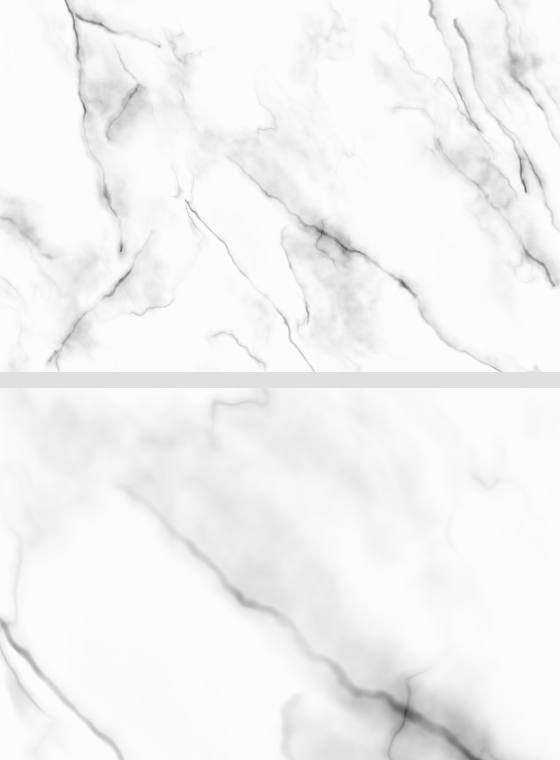
Top: the whole. Bottom: its middle third, enlarged.
A Shadertoy shader for this texture:

```glsl
const float PI = 3.14159;
const vec2 ALONG = vec2(0.5, -0.866);
const vec2 ACROSS = vec2(0.866, 0.5);
const vec3 WHITE = vec3(0.99);

vec2 hashGradient(vec2 cell) {
    float h = fract(sin(dot(cell, vec2(127.1, 311.7))) * 43758.5);
    return vec2(cos(2.0 * PI * h), sin(2.0 * PI * h));
}

float gradientNoise(vec2 p) {
    vec2 i = floor(p), f = p - i;
    vec2 u = f * f * f * (f * (f * 6.0 - 15.0) + 10.0);
    vec2 e = vec2(0.0, 1.0);
    float low = mix(dot(hashGradient(i), f),
                    dot(hashGradient(i + e.yx), f - e.yx), u.x);
    float high = mix(dot(hashGradient(i + e.xy), f - e.xy),
                     dot(hashGradient(i + e.yy), f - e.yy), u.x);
    return mix(low, high, u.y);
}

float fbm(vec2 p, int octaves) {
    float sum = 0.0, amplitude = 1.0;
    for (int i = 0; i < octaves; i++) {
        sum += amplitude * gradientNoise(p);
        p = mat2(1.6, 1.2, -1.2, 1.6) * p + 3.7;
        amplitude *= 0.5;
    }
    return sum;
}

// Coordinates aligned with the grain of the stone
vec2 toGrain(vec2 p) {
    return vec2(dot(p, ACROSS), dot(p, ALONG));
}

// x: soft wash, heavier on one side; y: thin crack
vec2 vein(vec2 p, vec2 a, vec2 b, float width) {
    vec2 d = b - a, rel = p - a;
    float h = clamp(dot(rel, d) / dot(d, d), 0.0, 1.0);
    float dist = length(rel - d * h);
    float side = (d.x * rel.y - d.y * rel.x) / length(d);
    float w = width * mix(0.45, 1.0, sin(PI * h));
    w *= mix(0.35, 1.0, smoothstep(-0.5 * width, 0.5 * width, side));
    return vec2(exp(-dist * dist / (w * w)), 1.0 - smoothstep(0.0005, 0.006, dist));
}

// Clean white region, stretched along the grain
float island(vec2 p, vec2 center, vec2 radii) {
    return 1.0 - smoothstep(0.75, 1.15, length(toGrain(p - center) / radii));
}

vec2 mainVeins(vec2 p) {
    // Left fault with its pale wedge and dark patch
    vec2 v = vein(p, vec2(0.16, 1.05), vec2(0.24, 0.68), 0.022);
    v = max(v, vein(p, vec2(0.24, 0.68), vec2(0.31, 0.33), 0.05));
    v = max(v, 0.9 * vein(p, vec2(0.19, 0.97), vec2(0.43, 0.89), 0.025));
    v = max(v, vec2(0.5, 0.0) * vein(p, vec2(0.21, 0.9), vec2(0.31, 0.7), 0.09));
    v = max(v, vein(p, vec2(0.37, 0.77), vec2(0.33, 0.6), 0.05));

    // Lower left branches
    v = max(v, 0.8 * vein(p, vec2(0.4, 0.36), vec2(0.15, 0.0), 0.035));
    v = max(v, 0.8 * vein(p, vec2(0.0, 0.41), vec2(0.14, 0.3), 0.03));

    // Central diagonal
    v = max(v, 0.7 * vein(p, vec2(0.62, 0.57), vec2(1.0, 0.29), 0.04));
    v = max(v, 0.9 * vein(p, vec2(1.0, 0.29), vec2(1.35, -0.02), 0.02));
    v = max(v, vec2(0.3, 0.7) * vein(p, vec2(0.5, 0.45), vec2(0.85, 0.0), 0.015));
    v = max(v, 0.8 * vein(p, vec2(0.78, 0.42), vec2(0.83, 0.12), 0.015));

    // Steep sheaf on the right
    for (int i = 0; i < 4; i++) {
        float k = float(i);
        vec2 start = vec2(1.15 + 0.075 * k, 1.05 - 0.1 * mod(k, 2.0));
        vec2 end = start + vec2(0.15 + 0.03 * k, -0.5 + 0.02 * k);
        v = max(v, (0.55 + 0.45 * sin(PI * k / 3.0)) * vein(p, start, end, 0.022));
    }
    v = max(v, 0.9 * vein(p, vec2(1.17, 0.62), vec2(1.48, 0.24), 0.045));
    return max(v, 0.8 * vein(p, vec2(1.33, 0.68), vec2(1.54, 0.33), 0.025));
}

void mainImage(out vec4 fragColor, in vec2 fragCoord) {
    vec2 p = fragCoord / iResolution.y;

    // Fractured domain
    vec2 q = p + 0.05 * vec2(fbm(p * 4.0, 5), fbm(p * 4.0 + 17.0, 5));
    vec2 grain = toGrain(q) * vec2(1.0, 0.6);

    // Where the stone is stained
    float calm = island(q, vec2(0.66, 0.37), vec2(0.12, 0.21));
    calm = max(calm, island(q, vec2(1.13, 0.39), vec2(0.16, 0.28)));
    calm = max(calm, island(q, vec2(0.06, 0.74), vec2(0.15, 0.32)));
    calm = max(calm, island(q, vec2(1.19, 0.12), vec2(0.13, 0.2)));
    float stain = smoothstep(-0.45, 0.35, fbm(p * 2.2 + 5.0, 3)) * (1.0 - 0.92 * calm);

    // Clouds and branching hairlines
    float cloud = smoothstep(-0.1, 0.65, fbm(grain * 6.0 + 9.0, 5));
    float network = abs(fbm(grain * 5.0 + 31.0, 4));
    float patches = smoothstep(-0.15, 0.45, fbm(grain * 8.0 + 43.0, 4));
    float ridge = 1.0 - smoothstep(0.0, 0.12, network);
    float hairline = (1.0 - smoothstep(0.0, 0.03, network)) * patches;

    // Combine shades
    vec2 veins = mainVeins(q);
    float grit = 1.0 + 0.5 * fbm(p * 32.0, 3);
    float shade = stain * (0.13 * cloud + 0.07 * ridge * (0.3 + patches) + 0.1 * hairline);
    shade += veins.x * (0.05 + 0.13 * patches + 0.08 * cloud);
    shade += veins.y * (0.05 + 0.24 * patches);
    vec3 color = WHITE - shade * grit;
    fragColor = vec4(clamp(color, 0.0, 1.0), 1.0);
}
```
